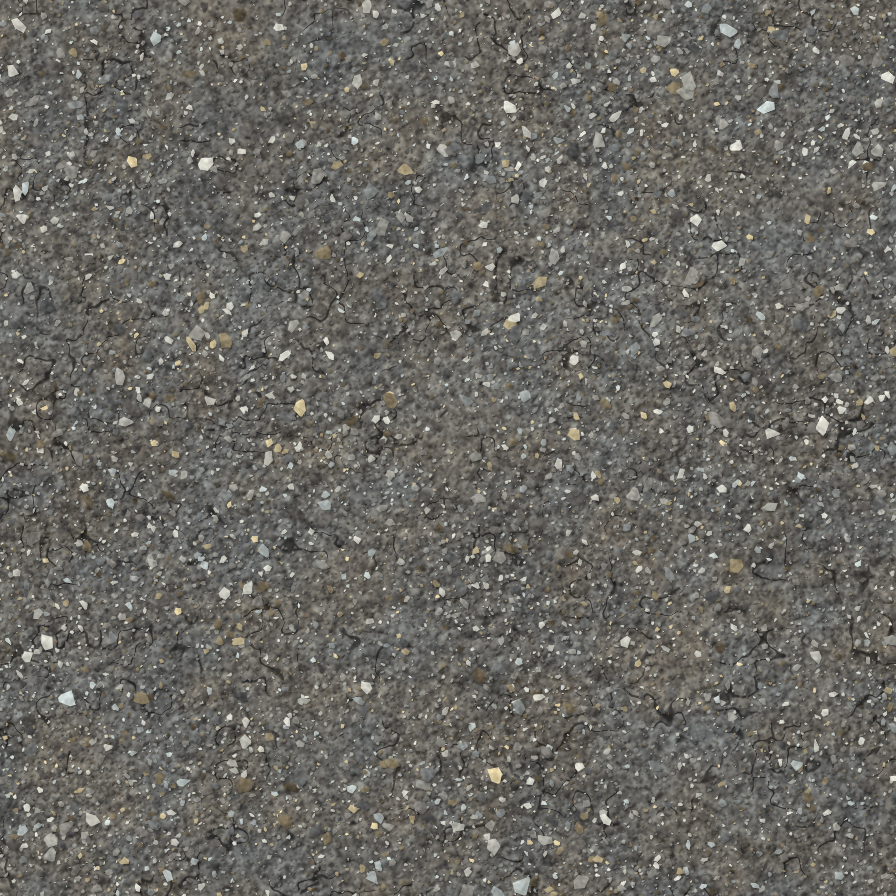
Give the GLSL for this texture, as a Shadertoy shader.

```glsl
// Worn asphalt: grainy dark bitumen with thin crevices and angular stone chips.
// Value noise gives grain and relief; jittered grids of random convex polygons,
// from fine to coarse, give the chips, each with its own tone, tint and shadow.

const float BASE_TONE = 0.412;
const float FINE_GRAIN = 0.17;
const float COARSE_GRAIN = 0.17;
const float LUMP_CONTRAST = 0.08;
const float RELIEF = 0.30;
const float CREVICE_DEPTH = 0.50;
const float CHIP_OPACITY = 0.92;
const float CHIP_SHADOW = 0.38;
const float DARK_STONE_SHARE = 0.22;
const vec2 CHIP_RADIUS = vec2(0.16, 0.42);     // smallest and largest, in cells
const vec2 CHIP_TONE = vec2(0.41, 0.90);       // dullest and brightest
const vec3 LAYER_CELLS = vec3(150.0, 80.0, 42.0);
const vec3 LAYER_SHARE = vec3(0.85, 0.75, 0.55);
const vec2 LIGHT_DIR = vec2(-0.6, 0.8);
const vec3 SHADE_TINT = vec3(1.0, 0.965, 0.925);
const vec3 BRIGHT_TINT = vec3(1.0, 1.0, 0.95);
const vec3 WARM_TINT = vec3(1.05, 0.97, 0.80);
const vec3 COOL_TINT = vec3(0.95, 1.0, 1.04);
const float TAU = 6.28318;

// Integer hash: three random values in 0..1 per cell and seed
vec3 hash3(ivec2 cell, int seed) {
    uvec3 v = uvec3(ivec3(cell, seed)) * 1664525u + 1013904223u;
    v.x += v.y * v.z; v.y += v.z * v.x; v.z += v.x * v.y;
    v ^= v >> 16u;
    v.x += v.y * v.z; v.y += v.z * v.x; v.z += v.x * v.y;
    return vec3(v >> 8u) / float(1 << 24);
}

float noise(vec2 p, int seed) {
    ivec2 c = ivec2(floor(p));
    vec2 f = fract(p);
    f = f * f * (3.0 - 2.0 * f);
    float low = mix(hash3(c, seed).x, hash3(c + ivec2(1, 0), seed).x, f.x);
    float high = mix(hash3(c + ivec2(0, 1), seed).x, hash3(c + ivec2(1, 1), seed).x, f.x);
    return mix(low, high, f.y);
}

mat2 rotation(float a) {
    return mat2(cos(a), sin(a), -sin(a), cos(a));
}

float height(vec2 p) {
    return 0.6 * noise(p * 85.0, 11) + 0.4 * noise(rotation(0.9) * p * 170.0, 12);
}

// Distance to a random convex polygon of about the given radius
float chipDistance(vec2 q, float radius, ivec2 cell, int seed) {
    float d = length(q) - 1.25 * radius;
    for (int i = 0; i < 5; i++) {
        vec3 h = hash3(cell, seed + 10 + i);
        float a = TAU * (float(i) + 0.7 * h.x) / 5.0;
        d = max(d, dot(q, vec2(cos(a), sin(a))) - radius * mix(0.6, 1.1, h.y));
    }
    return d;
}

vec3 toneColour(float tone) {
    return tone * mix(SHADE_TINT, BRIGHT_TINT, smoothstep(0.3, 0.75, tone));
}

// Bitumen binder with grain, lit lumps and crevices
float binderTone(vec2 p, float grain) {
    float tone = BASE_TONE + grain;
    tone += LUMP_CONTRAST * (noise(p * 75.0, 3) - 0.5);
    tone += 0.05 * (noise(p * 9.0, 4) - 0.5);
    tone += RELIEF * (height(p) - height(p + LIGHT_DIR * 0.003));
    vec2 warped = p + 0.008 * vec2(noise(p * 95.0, 5), noise(p * 95.0, 6));
    float crack = 1.0 - smoothstep(0.01, 0.06, abs(noise(warped * 55.0, 7) - 0.5));
    float patches = smoothstep(0.48, 0.68, noise(p * 28.0, 8));
    return tone * (1.0 - CREVICE_DEPTH * crack * patches);
}

// Lays one grid of chips over the surface
vec3 addChips(vec3 colour, vec2 p, float grain, float cells, float share, int seed, float soft) {
    vec2 g = p * cells;
    ivec2 home = ivec2(floor(g));
    for (int k = 0; k < 9; k++) {
        ivec2 cell = home + ivec2(k % 3 - 1, k / 3 - 1);
        vec3 place = hash3(cell, seed);
        vec3 look = hash3(cell, seed + 1);
        vec3 form = hash3(cell, seed + 2);
        vec2 q = g - vec2(cell) - place.xy;
        float radius = mix(CHIP_RADIUS.x, CHIP_RADIUS.y, form.x * form.x);
        if (length(q) > 1.8 * radius) continue;
        float density = mix(0.55, 1.45, noise((vec2(cell) + place.xy) / cells * 8.0, 9));
        if (place.z > share * density) continue;

        vec2 local = rotation(TAU * form.y) * q;
        local.y *= 1.0 + 0.9 * form.z;
        float d = chipDistance(local, radius, cell, seed) / cells;
        float facing = dot(q, LIGHT_DIR) / radius;

        float rim = exp(-max(d, 0.0) / 0.0015) * smoothstep(0.1, 0.9, -facing);
        rim *= 1.0 - smoothstep(1.3, 1.8, length(q) / radius);
        colour *= 1.0 - CHIP_SHADOW * rim;

        float tone = mix(CHIP_TONE.x, CHIP_TONE.y, pow(look.x, 2.1));
        if (look.y < DARK_STONE_SHARE) tone = mix(0.30, 0.38, look.x);
        tone += 0.7 * grain + 0.05 * facing;
        vec3 tint = mix(vec3(1.0), WARM_TINT, step(0.88, look.z));
        tint = mix(tint, COOL_TINT, step(look.z, 0.22));
        colour = mix(colour, toneColour(tone) * tint, CHIP_OPACITY * smoothstep(soft, -soft, d));
    }
    return colour;
}

void mainImage(out vec4 fragColor, in vec2 fragCoord) {
    vec2 p = fragCoord / iResolution.y;
    float soft = max(0.0007, 0.7 / iResolution.y);
    float grain = FINE_GRAIN * (noise(rotation(0.5) * p * 330.0, 1) - 0.5)
                + COARSE_GRAIN * (noise(rotation(1.1) * p * 170.0, 2) - 0.5);

    vec3 colour = toneColour(binderTone(p, grain));
    colour *= mix(COOL_TINT, vec3(1.03, 1.0, 0.95), noise(p * 22.0, 10));
    for (int i = 0; i < 3; i++)
        colour = addChips(colour, p, grain, LAYER_CELLS[i], LAYER_SHARE[i], 100 * (i + 1), soft);

    fragColor = vec4(clamp(colour, 0.0, 1.0), 1.0);
}
```
